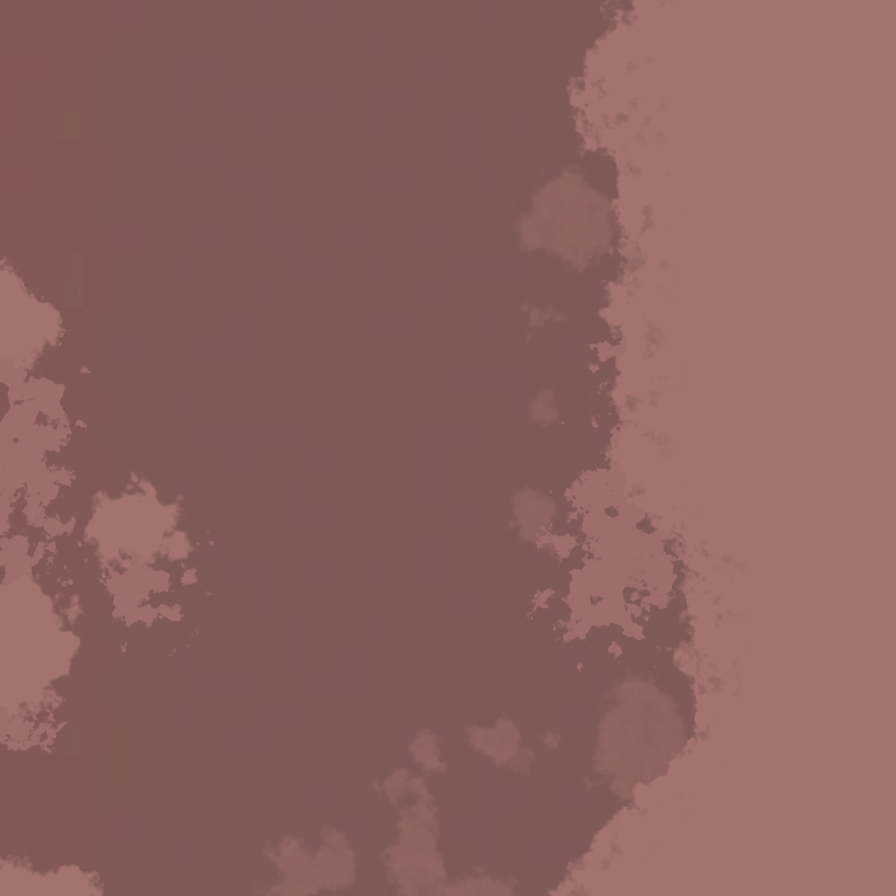
Reproduce this texture procedurally as a Shadertoy shader.

```glsl
// Draws a weathered dusty-rose wall: dark paint with a ragged pale field and flaking patches.
#define DARK vec3(0.502, 0.351, 0.342)
#define LIGHT vec3(0.642, 0.451, 0.440)
#define GRAIN_SCALE 34.0
#define EDGE_ROUGH 0.065
#define PATCH_ROUGH 0.060
#define MOTTLE_ROUGH 0.160
#define SOFTNESS 0.006
#define FAINT_OPACITY 0.42
#define MOTTLE_OPACITY 0.80
#define TILE_COUNT 32.0
#define TILE_TINT 0.007

// Patches as centre.xy, radius.xy
const vec4 SOLID[5] = vec4[5](
    vec4(0.000, 0.645, 0.055, 0.055),
    vec4(0.015, 0.285, 0.071, 0.075),
    vec4(0.150, 0.413, 0.056, 0.046),
    vec4(0.035, 0.000, 0.072, 0.036),
    vec4(0.705, 0.890, 0.055, 0.075));

const vec4 MOTTLED[5] = vec4[5](
    vec4(0.015, 0.490, 0.055, 0.140),
    vec4(0.690, 0.375, 0.072, 0.085),
    vec4(0.165, 0.350, 0.042, 0.040),
    vec4(0.005, 0.190, 0.035, 0.030),
    vec4(0.700, 0.540, 0.022, 0.080));

const vec4 FAINT[11] = vec4[11](
    vec4(0.632, 0.755, 0.052, 0.045),
    vec4(0.718, 0.170, 0.054, 0.065),
    vec4(0.345, 0.030, 0.042, 0.032),
    vec4(0.468, 0.040, 0.035, 0.055),
    vec4(0.440, 0.128, 0.026, 0.021),
    vec4(0.482, 0.152, 0.020, 0.015),
    vec4(0.560, 0.173, 0.030, 0.014),
    vec4(0.535, 0.008, 0.035, 0.018),
    vec4(0.600, 0.420, 0.024, 0.026),
    vec4(0.600, 0.550, 0.014, 0.012),
    vec4(0.595, 0.640, 0.012, 0.010));

float hash(vec2 p) {
    return fract(sin(dot(p, vec2(127.1, 311.7))) * 43758.5453);
}

float valueNoise(vec2 p) {
    vec2 cell = floor(p), f = fract(p);
    f = f * f * (3.0 - 2.0 * f);
    return mix(mix(hash(cell), hash(cell + vec2(1, 0)), f.x),
               mix(hash(cell + vec2(0, 1)), hash(cell + vec2(1, 1)), f.x), f.y);
}

// Layered noise centred on zero
float fbm(vec2 p) {
    float sum = 0.0, amp = 0.5;
    for (int i = 0; i < 4; i++) {
        sum += amp * (valueNoise(p) - 0.5);
        p = mat2(1.6, 1.2, -1.2, 1.6) * p + 7.3;
        amp *= 0.6;
    }
    return sum;
}

float ellipse(vec2 p, vec4 shape) {
    return (length((p - shape.xy) / shape.zw) - 1.0) * min(shape.z, shape.w);
}

// Horizontal position of the pale field's border
float borderX(float y) {
    float lowBulge = 0.078 * smoothstep(0.47, 0.37, y);
    float bottomSweep = 0.150 * smoothstep(0.20, -0.02, y);
    float topBump = 0.018 * exp(-pow((y - 0.91) / 0.06, 2.0));
    return 0.690 + lowBulge - bottomSweep - topBump;
}

float cover(float d, float width) {
    return smoothstep(width, -width, d);
}

void mainImage(out vec4 fragColor, in vec2 fragCoord) {
    vec2 uv = fragCoord / iResolution.xy;
    float grain = fbm(uv * GRAIN_SCALE);

    // Signed distances to each kind of paint loss
    float solid = borderX(uv.y) - uv.x + grain * EDGE_ROUGH;
    for (int i = 0; i < 5; i++)
        solid = min(solid, ellipse(uv, SOLID[i]) + grain * PATCH_ROUGH);

    float mottled = 1.0, faint = 1.0;
    for (int i = 0; i < 5; i++) mottled = min(mottled, ellipse(uv, MOTTLED[i]));
    for (int i = 0; i < 11; i++) faint = min(faint, ellipse(uv, FAINT[i]));
    float speckle = fbm(uv * GRAIN_SCALE * 1.5 + 19.0);
    mottled += speckle * MOTTLE_ROUGH + 0.008;
    faint += grain * PATCH_ROUGH;

    // Pale coverage from the weakest to the strongest layer
    float pale = cover(faint, SOFTNESS * 1.6) * FAINT_OPACITY * (1.0 + 0.8 * speckle);
    pale = max(pale, cover(mottled, SOFTNESS * 1.5) * MOTTLE_OPACITY);
    pale = max(pale, cover(solid, SOFTNESS));

    // Thin wear just inside the pale field
    float inside = uv.x - borderX(uv.y);
    float wear = smoothstep(0.09, 0.0, inside) * smoothstep(-0.08, 0.0, inside);
    pale -= pale * wear * 0.55 * smoothstep(0.05, 0.30, speckle);

    // Barely visible square tint variation
    float tile = hash(floor(uv * TILE_COUNT)) - 0.5;
    vec3 base = DARK + vec3(0.3, -1.0, 0.6) * tile * TILE_TINT;
    base += vec3(0.010, -0.004, -0.002) * smoothstep(0.25, 0.0, uv.x);

    fragColor = vec4(mix(base, LIGHT, clamp(pale, 0.0, 1.0)), 1.0);
}
```
